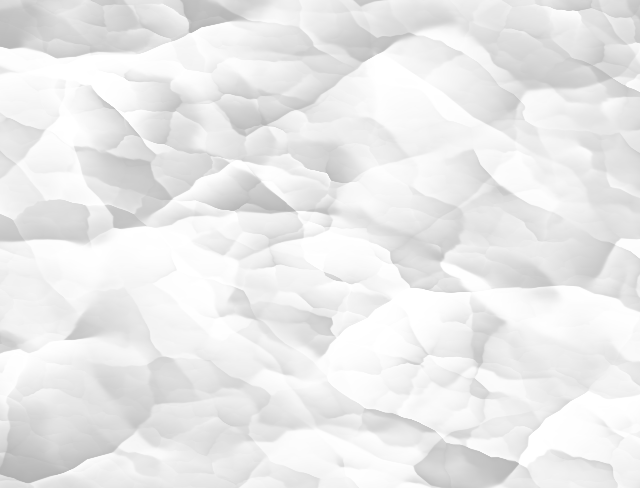
Reproduce this texture procedurally as a Shadertoy shader.

```glsl
// Crumpled white paper: layered cellular facets, soft on one side and creased on the other.

const vec3 PAPER_TINT = vec3(1.0, 1.0, 1.0);
const float SHADE_STEP = 0.08;    // how quickly slopes darken
const float SHADE_CURVE = 1.6;    // how flat the lit areas stay
const float DEEPEST_SHADE = 0.33; // limit that dark folds approach

vec2 hash2(vec2 p) {
    vec3 q = fract(p.xyx * vec3(0.1031, 0.1030, 0.0973));
    q += dot(q, q.yzx + 33.33);
    return fract((q.xx + q.yz) * q.zy);
}

mat2 rotation(float angle) {
    float c = cos(angle), s = sin(angle);
    return mat2(c, s, -s, c);
}

// Layered sines in roughly -1..1, for slow changes over the sheet.
vec2 waves(vec2 p, float seed) {
    vec2 sum = vec2(0.0);
    float amplitude = 0.5;
    for (int i = 0; i < 4; i++) {
        sum += amplitude * sin(p.yx * vec2(1.0, 1.3) + 0.7 * p + seed + sum.yx);
        p = rotation(0.9) * p * 2.1;
        amplitude *= 0.48;
    }
    return sum;
}

// Layered triangle waves that break straight lines into angular kinks.
vec2 kinks(vec2 p, float seed) {
    vec2 sum = vec2(0.0);
    float amplitude = 0.5;
    for (int i = 0; i < 4; i++) {
        vec2 phase = 0.16 * (p.yx * vec2(1.0, 1.3) + 0.7 * p + seed);
        sum += amplitude * (4.0 * abs(fract(phase) - 0.5) - 1.0);
        p = rotation(0.9) * p * 2.1;
        amplitude *= 0.5;
    }
    return sum;
}

// Slope of one facet: a random gradient that steepens toward its rim.
float facetSlope(vec2 offset, vec2 cell, float facing, float rim) {
    vec2 trait = hash2(cell + 17.0);
    vec2 tone = hash2(cell + 71.0);
    float angle = facing + 1.8 * (trait.x - 0.5);
    float along = dot(offset, vec2(cos(angle), sin(angle)));
    float slope = along * (0.5 + 1.3 * abs(along) + 0.9 * rim);
    return slope * (0.3 + 1.2 * trait.y) + 0.6 * (tone.x - 0.5);
}

// Blend of neighbouring facets; a higher sharpness gives harder creases.
float facets(vec2 p, float facing, float sharpness, float crispness) {
    vec2 base = floor(p);
    float nearest = 9.0, second = 9.0;
    for (int k = 0; k < 9; k++) {
        vec2 cell = base + vec2(k % 3, k / 3) - 1.0;
        vec2 offset = p - cell - 0.1 - 0.8 * hash2(cell);
        float d = dot(offset, offset);
        second = min(second, max(d, nearest));
        nearest = min(nearest, d);
    }
    float rim = crispness * exp(-11.0 * (second - nearest));
    float total = 0.0, weights = 0.0;
    for (int k = 0; k < 9; k++) {
        vec2 cell = base + vec2(k % 3, k / 3) - 1.0;
        vec2 offset = p - cell - 0.1 - 0.8 * hash2(cell);
        float weight = exp(-sharpness * (dot(offset, offset) - nearest));
        total += weight * facetSlope(offset, cell, facing, rim);
        weights += weight;
    }
    return total / weights;
}

// One size of crumple, stretched sideways and turned by tilt.
float crumple(vec2 p, float scale, float tilt, float facing, float seed) {
    vec2 q = rotation(tilt) * p * scale;
    q = q * vec2(0.68, 1.1) + seed;
    q += 0.17 * kinks(q * 2.4, seed);
    float crispness = smoothstep(-0.55, 0.3, waves(p * 7.0, seed + 4.0).x);
    float sharpest = 900.0 / (scale + 1.0);
    return facets(q, facing, mix(12.0, sharpest, crispness), crispness);
}

void mainImage(out vec4 fragColor, in vec2 fragCoord) {
    vec2 p = fragCoord / iResolution.y;

    // Fine wrinkles gather in patches
    vec2 patches = smoothstep(-0.6, 0.5, waves(p * 5.0, 2.6));

    // Folds from broad to fine
    float slope = 0.42 + 1.75 * crumple(p, 2.7, 0.25, -1.6, 11.3);
    slope += 1.9 * crumple(p, 5.0, -0.35, -1.9, 27.8);
    slope += 1.8 * mix(0.3, 1.0, patches.x) * crumple(p, 9.0, 0.45, 1.3, 43.1);
    slope += 1.2 * mix(0.2, 1.0, patches.y) * crumple(p, 17.0, 0.2, -1.4, 65.7);
    slope += 0.12 * crumple(p, 48.0, 0.0, -1.6, 90.2);

    // The sheet is brightest right of and below the centre
    vec2 fromGlow = p - vec2(0.75, 0.38);
    slope += 1.3 * (dot(fromGlow, fromGlow) - 0.25);

    // Lit slopes flatten to white, shaded ones level off at the deepest shade
    float shade = SHADE_STEP * log(1.0 + exp(SHADE_CURVE * slope));
    shade = DEEPEST_SHADE * (1.0 - exp(-shade / DEEPEST_SHADE));
    fragColor = vec4(PAPER_TINT * (1.0 - shade), 1.0);
}
```
